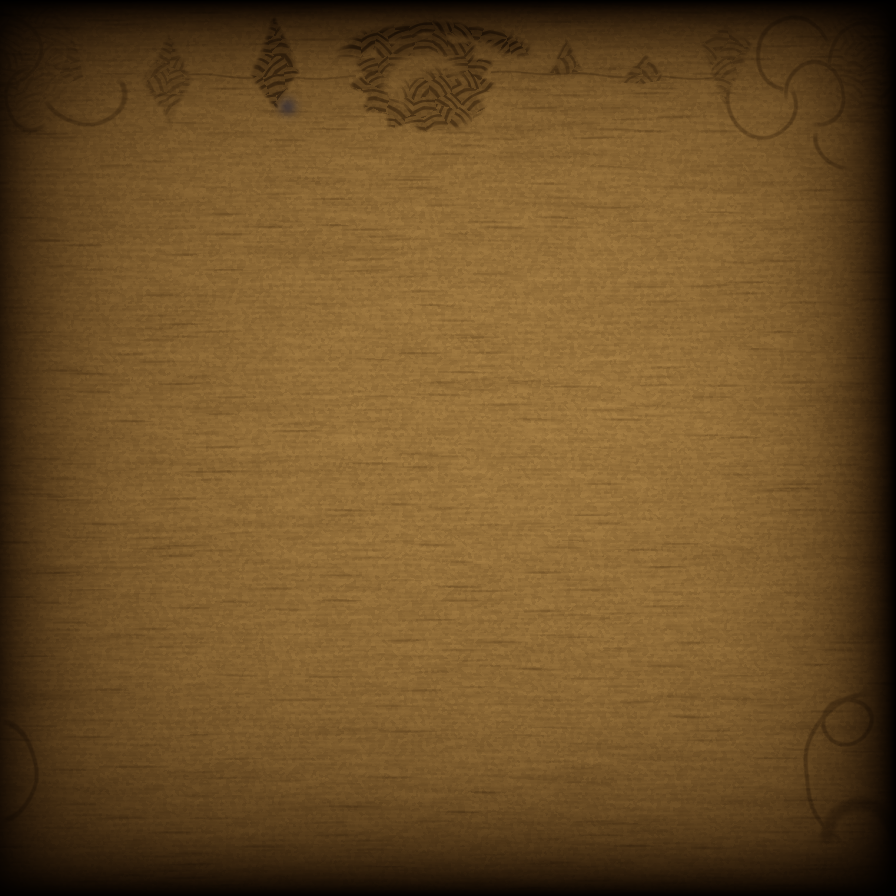
This texture is drawn by a Shadertoy shader. Its source:

```glsl
const vec3 WOOD = vec3(0.600, 0.452, 0.237);
const vec3 TONE_CURVE = vec3(1.0, 1.15, 1.45);
const vec3 BLUE_STAIN = vec3(0.11, 0.12, 0.22);
const vec2 STAIN_CENTER = vec2(0.321, 0.881);
const vec2 LIGHT_CENTER = vec2(0.57, 0.53);
const float LIGHT_FALLOFF = 0.85;
const vec2 EDGE_LOW = vec2(0.050, 0.058);   // left, bottom fade
const vec2 EDGE_HIGH = vec2(0.053, 0.046);  // right, top fade
const vec2 EDGE_OFFSET = vec2(0.020, 0.002);
const float INK_DEPTH = 0.55;
const float LINE_WIDTH = 0.0021;
const float SPECKLE = 0.10;
const float FIBRE = 0.10;
const float STREAK_DEPTH = 0.13;
const float PI = 3.14159;
// Curls: center and radii, then middle angle and half span
const int CURLS = 12;
const vec4 CURL_SHAPE[CURLS] = vec4[](
    vec4(0.000, 0.945, 0.045, 0.040), vec4(0.095, 0.895, 0.045, 0.033),
    vec4(0.035, 0.890, 0.028, 0.035), vec4(0.850, 0.885, 0.038, 0.038),
    vec4(0.885, 0.940, 0.040, 0.040), vec4(0.910, 0.895, 0.032, 0.035),
    vec4(0.945, 0.850, 0.035, 0.036), vec4(0.965, 0.930, 0.040, 0.045),
    vec4(0.965, 0.140, 0.066, 0.085), vec4(0.945, 0.195, 0.027, 0.025),
    vec4(0.960, 0.060, 0.038, 0.043), vec4(0.000, 0.140, 0.040, 0.055));
const vec2 CURL_SWEEP[CURLS] = vec2[](
    vec2(0.0, 3.5), vec2(-1.2, 1.7), vec2(3.4, 1.9), vec2(-1.6, 2.0),
    vec2(2.4, 2.2), vec2(0.8, 2.5), vec2(3.9, 0.8), vec2(1.0, 2.3),
    vec2(2.9, 1.4), vec2(0.0, 3.5), vec2(1.6, 1.6), vec2(0.0, 1.5));
// Pendants: center and half size, then waist height and strength
const int PENDANTS = 6;
const vec4 PENDANT_SHAPE[PENDANTS] = vec4[](
    vec4(0.080, 0.935, 0.014, 0.028), vec4(0.188, 0.914, 0.028, 0.048),
    vec4(0.307, 0.929, 0.027, 0.053), vec4(0.631, 0.936, 0.019, 0.020),
    vec4(0.719, 0.923, 0.026, 0.017), vec4(0.810, 0.925, 0.028, 0.045));
const vec2 PENDANT_STYLE[PENDANTS] = vec2[](
    vec2(-0.7, 0.35), vec2(-0.1, 0.45), vec2(-0.2, 0.85),
    vec2(-0.8, 0.55), vec2(-0.8, 0.50), vec2(0.6, 0.40));

float fall(float a, float b, float x) { return 1.0 - smoothstep(a, b, x); }
vec3 hash3(vec2 p) {
    vec3 q = fract(p.xyx * vec3(0.1031, 0.1030, 0.0973));
    q += dot(q, q.yxz + 33.33);
    return fract((q.xxy + q.yzz) * q.zyx);
}
// Distance to the nearest cell point and that cell's random value
vec2 cellular(vec2 p) {
    vec2 best = vec2(9.0, 0.0);
    for (int k = 0; k < 9; k++) {
        vec2 id = floor(p) + vec2(k % 3 - 1, k / 3 - 1);
        vec3 rnd = hash3(id + 50.0);
        float d = length(id + rnd.xy - p);
        if (d < best.x) best = vec2(d, rnd.z);
    }
    return best;
}
float layeredSines(vec2 p) {
    float sum = 0.0, amp = 0.5;
    for (int i = 0; i < 4; i++) {
        sum += amp * sin(p.x + 1.7 * sin(p.y + float(i))) * cos(p.y - 0.6 * p.x);
        p = mat2(1.6, 0.7, -0.7, 1.6) * p + 2.3;
        amp *= 0.6;
    }
    return sum;
}
// Pen strokes whose direction changes from cell to cell
float penStrokes(vec2 p) {
    vec2 cell = cellular(p * 48.0);
    float angle = 0.4 + cell.y * 2.2;
    return smoothstep(-0.2, 0.9, sin(dot(p, vec2(cos(angle), sin(angle))) * 720.0 + cell.x * 4.0));
}
float curl(vec2 p, vec4 shape, vec2 sweep, float width) {
    vec2 q = (p - shape.xy) / shape.zw;
    float d = abs(length(q) - 1.0) * min(shape.z, shape.w);
    float turn = abs(mod(atan(q.y, q.x) - sweep.x + PI, 2.0 * PI) - PI);
    return fall(width * 0.4, width * 1.7, d) * fall(sweep.y - 0.25, sweep.y + 0.1, turn);
}
float pendant(vec2 p, vec4 shape, vec2 style) {
    vec2 q = (p - shape.xy) / shape.zw;
    float side = min((1.0 - q.y) / (1.0 - style.x), (1.0 + q.y) / (1.0 + style.x));
    return fall(-0.15, 0.12, abs(q.x) - side) * style.y;
}
// Leafy wreath with a ribbon above it
float wreath(vec2 p) {
    vec2 q = (p - vec2(0.473, 0.910)) / vec2(0.075, 0.054);
    float r = length(q), a = atan(q.y, q.x);
    float ring = smoothstep(0.45, 0.7, r) * fall(0.92, 1.04, r + 0.09 * sin(a * 13.0));
    float heart = fall(0.4, 0.75, length(q - vec2(0.25, -0.4)));
    float ribbon = curl(p, vec4(0.485, 0.932, 0.093, 0.037), vec2(1.6, 1.5), 0.006);
    return max(0.75 * max(ring, heart), ribbon);
}
float ornaments(vec2 p) {
    p += 0.0012 * vec2(sin(p.y * 85.0), sin(p.x * 75.0));
    float corners = fall(0.04, 0.12, length(vec2(0.5 - abs(p.x - 0.5), p.y - 0.94)));
    float ink = max(wreath(p), 0.3 * corners), line = 0.0;
    for (int i = 0; i < PENDANTS; i++)
        ink = max(ink, pendant(p, PENDANT_SHAPE[i], PENDANT_STYLE[i]));
    for (int i = 0; i < CURLS; i++)
        line = max(line, curl(p, CURL_SHAPE[i], CURL_SWEEP[i], LINE_WIDTH * (i == 10 ? 3.0 : 1.0)));
    // Hanging thread
    float thread = fall(0.0, LINE_WIDTH, abs(p.y - 0.916 - 0.003 * sin(p.x * 14.0)));
    thread *= fall(0.29, 0.31, abs(p.x - 0.505)) * step(0.075, abs(p.x - 0.473));
    return max(ink * (0.4 + 0.6 * penStrokes(p)), max(0.4 * line, 0.35 * thread));
}
// Fine speckle, long fibres and thin dark streaks
float woodGrain(vec2 p) {
    vec2 bent = p + vec2(0.0, 0.003 * layeredSines(p * vec2(7.0, 11.0)));
    float grain = SPECKLE * (cellular(p * vec2(270.0, 310.0)).y - 0.5);
    grain += FIBRE * (cellular(bent * vec2(15.0, 250.0)).x - 0.5);
    vec2 hair = cellular(bent * vec2(13.0, 210.0) + 7.0), band = cellular(bent * vec2(4.0, 55.0));
    grain -= STREAK_DEPTH * fall(0.05, 0.5, hair.x) * smoothstep(0.7, 1.0, hair.y);
    grain -= 0.5 * STREAK_DEPTH * fall(0.0, 0.6, band.x) * smoothstep(0.6, 1.0, band.y);
    return 1.01 + grain + 0.025 * layeredSines(p * vec2(6.0, 24.0));
}
void mainImage(out vec4 fragColor, in vec2 fragCoord) {
    vec2 uv = fragCoord / iResolution.xy;
    // Broad glow and separate fades at the four edges
    vec2 offset = uv - LIGHT_CENTER, spot = uv - STAIN_CENTER;
    vec2 fade = (1.0 - exp(-(uv + EDGE_OFFSET) / EDGE_LOW)) * (1.0 - exp((uv - 1.0) / EDGE_HIGH));
    float light = (1.0 - LIGHT_FALLOFF * dot(offset, offset)) * fade.x * fade.y;
    light *= woodGrain(uv) * (1.0 - INK_DEPTH * ornaments(uv));
    vec3 color = WOOD * pow(vec3(max(light, 0.0)), TONE_CURVE);
    fragColor = vec4(mix(color, BLUE_STAIN, 0.55 * exp(-dot(spot, spot) / 0.0001)), 1.0);
}
```
